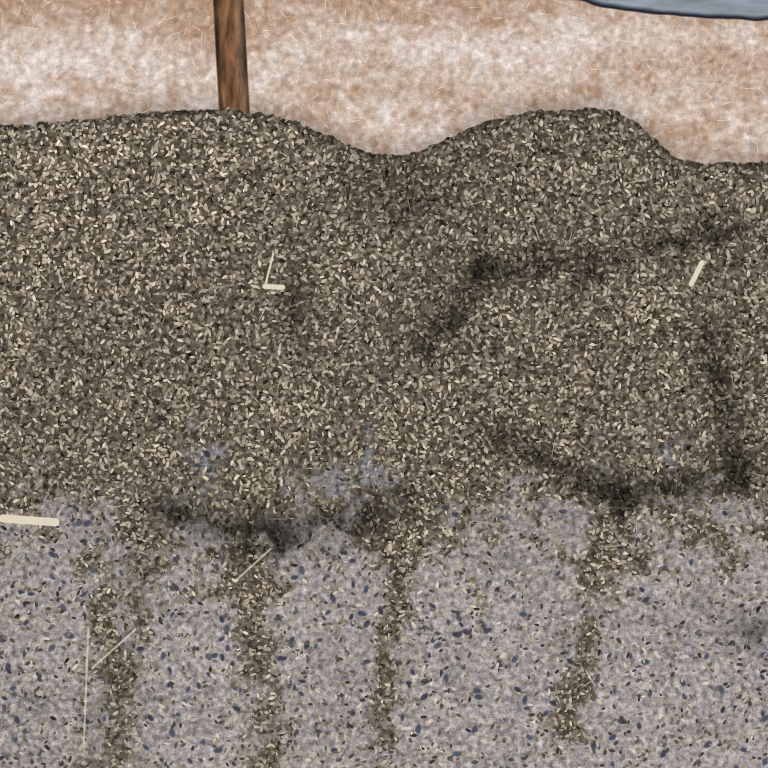
Write a three.js fragment shader that draws this texture.

```glsl
varying vec2 vUv;

const vec3 SOIL = vec3(.34, .305, .26);
const vec3 CHAFF_DARK = vec3(.27, .24, .2);
const vec3 CHAFF_PALE = vec3(.87, .82, .73);
const vec3 STRAW = vec3(.88, .84, .75);
const vec3 STONE = vec3(.62, .59, .585);
const vec3 SLATE = vec3(.21, .23, .29);
const vec3 WALL_TAN = vec3(.7, .58, .49);
const vec3 WALL_LIME = vec3(.87, .82, .79);
const vec3 RUST = vec3(.43, .31, .22);
const vec3 TARP = vec3(.55, .58, .62);
const float FINE_GRAIN = 185.;
const float MID_GRAIN = 130.;
const float BIG_GRAIN = 70.;
const float SOFT = .0015;

vec2 hash2(vec2 p) {
  p = vec2(dot(p, vec2(127.1, 311.7)), dot(p, vec2(269.5, 183.3)));
  return fract(sin(p) * 43758.5);
}

float corner(vec2 i, vec2 f, vec2 o) { return dot(hash2(i + o) - .5, f - o); }

float gradientNoise(vec2 p) {
  vec2 i = floor(p), f = fract(p), u = f * f * (3. - 2. * f), e = vec2(1, 0);
  return 2. * mix(mix(corner(i, f, e.yy), corner(i, f, e), u.x),
    mix(corner(i, f, e.yx), corner(i, f, e.xx), u.x), u.y);
}

float fbm(vec2 p) {
  float sum = 0., amp = .6;
  for (int k = 0; k < 4; k++) {
    sum += amp * gradientNoise(p);
    p = p * 2.1 + 7.3;
    amp *= .55;
  }
  return sum;
}

// Scattered ellipses: x is the mask, y a random tone
vec2 flakes(vec2 p, vec2 size, float density, float seed) {
  vec2 best = vec2(0);
  for (int k = 0; k < 9; k++) {
    vec2 id = floor(p) + vec2(mod(float(k), 3.), floor(float(k) / 3.)) - 1.;
    vec2 pos = hash2(id + seed), rnd = hash2(id + seed + 41.7);
    vec2 q = p - id - pos, dir = vec2(cos(rnd.x * 6.283), sin(rnd.x * 6.283));
    q = vec2(dot(q, dir), dot(q, vec2(-dir.y, dir.x))) / (size * (.6 + .5 * rnd.y));
    float m = (1. - smoothstep(.5, 1.2, length(q))) * step(fract(pos.x * 7. + rnd.y * 5.), density);
    if (m > best.x) best = vec2(m, fract(rnd.y * 13. + pos.y));
  }
  return best;
}

float segment(vec2 p, vec4 s) {
  vec2 d = s.zw - s.xy, q = p - s.xy;
  return length(q - d * clamp(dot(q, d) / dot(d, d), 0., 1.));
}

float groove(vec2 p, vec4 ends, float width) {
  float d = segment(p, ends) / width;
  return exp(-d * d);
}

float spot(vec2 p, vec4 s) {
  vec2 q = (p - s.xy) / s.zw;
  return exp(-dot(q, q));
}

float stalk(vec2 p, vec4 ends, float width) {
  return 1. - smoothstep(width - SOFT * .5, width + SOFT, segment(p, ends));
}

float wallEdge(float x) {
  float dip = (x - .51) / .11;
  return .838 + .02 * smoothstep(0., .28, x) - .06 * exp(-dip * dip)
    - .07 * smoothstep(.79, .905, x) + .006 * gradientNoise(vec2(x * 45., 2));
}

vec3 wall(vec2 p, float edge) {
  float chips = fbm(p * 55.), low = p.y - edge;
  float lime = .5 + 1.1 * fbm(p * vec2(9, 14)) + 1.3 * chips - .4 * smoothstep(.94, 1., p.y);
  lime += .4 * spot(p, vec4(.63, .93, .13, .05)) + .3 * spot(p, vec4(.1, .92, .16, .025));
  vec3 col = mix(WALL_TAN, WALL_LIME, clamp(lime, 0., 1.));
  col = mix(col, WALL_LIME * 1.06, flakes(p * 70., vec2(.7, .07), .5, 3.).x * .5);
  float stain = spot(p, vec4(.92, .92, .04, .025)) + spot(p, vec4(.83, .915, .025, .03));
  col = mix(col, RUST * 1.4, stain * smoothstep(0., .25, chips) * .8);
  col *= (1. + .4 * fbm(p * 120.)) * (.86 + .14 * smoothstep(0., .035, low));
  // Rusted upright
  float across = p.x - .305 + (p.y - .86) * .055;
  vec3 post = RUST * (1. + 1.3 * fbm(p * vec2(90, 20))) + .12 * smoothstep(0., .018, across);
  post *= .6 + .4 * smoothstep(0., .006, abs(abs(across) - .018));
  col = mix(col, post, 1. - smoothstep(.02 - SOFT, .02 + SOFT, abs(across)));
  // Tarp hem in the upper corner
  float hem = p.y - .974 - .4 * (1. - p.x) * (1. - p.x) + .004 * gradientNoise(p * 35.);
  vec3 cloth = TARP * (1. + .4 * fbm(p * vec2(15, 70)));
  cloth = mix(SLATE * .6, cloth, smoothstep(.001, .008, hem));
  return mix(col, cloth, smoothstep(-SOFT, SOFT, hem) * step(.7, p.x));
}

vec3 ground(vec2 p, float edge) {
  float broad = fbm(p * 8.), rough = fbm(p * 28.), grit = fbm(p * 140.);
  vec2 w = p + .05 * vec2(broad, rough);
  // Chaff depth: thick above, along joints below, worn in places
  float cover = smoothstep(.2, .43, p.y + .15 * broad + .1 * rough);
  float joints = groove(w, vec4(.13, 0, .18, .3), .04) + groove(w, vec4(.35, 0, .33, .3), .03)
    + groove(w, vec4(.49, .02, .53, .3), .026) + groove(w, vec4(.74, .05, .79, .3), .024);
  float worn = spot(w, vec4(.27, .4, .06, .075)) + spot(w, vec4(.46, .4, .07, .04))
    + spot(w, vec4(.79, .415, .045, .04)) + spot(w, vec4(.88, .44, .035, .07));
  cover = clamp(cover + .65 * joints - .45 * worn + 1.1 * rough + .3 * broad + .08, .2, 1.);
  // Hollows and raked ridges
  float shade = groove(w, vec4(.55, .55, .63, .65), .023) + groove(w, vec4(.63, .65, .79, .66), .017)
    + groove(w, vec4(.84, .68, .95, .705), .016) + groove(w, vec4(.66, .43, .8, .355), .023)
    + groove(w, vec4(.8, .355, .95, .38), .021) + groove(w, vec4(.96, .39, .93, .56), .024)
    + groove(w, vec4(.21, .34, .34, .3), .026) + groove(w, vec4(.34, .3, .52, .34), .024);
  shade = .65 * shade + .4 * spot(w, vec4(.51, .75, .08, .04)) + .4 * spot(w, vec4(.38, .61, .025, .05))
    + .6 * spot(w, vec4(.98, .18, .03, .025)) + .5 * (1. - smoothstep(0., .015, edge - p.y));
  shade = clamp(shade * (1. + 1.5 * rough), 0., 1.);
  // Stone with dark aggregate
  vec3 col = mix(STONE, TARP * .75, .6 * min(worn, 1.)) * (1. + .2 * broad + .3 * rough + .9 * grit);
  vec2 f = flakes(p * 62., vec2(.42, .24), .36 + .5 * broad - .25 * p.x, 9.);
  col = mix(col, SLATE * (.8 + .6 * f.y), f.x * .85);
  // Layered chaff, fine to coarse
  col = mix(col, SOIL * (1. + 2. * grit), smoothstep(.3, .85, cover));
  float bright = 1. + .2 * broad + .12 * smoothstep(.5, .8, p.y) * (1. - smoothstep(.1, .6, p.x));
  f = flakes(p * FINE_GRAIN, vec2(.75, .45), cover * .95, 17.);
  col = mix(col, mix(CHAFF_DARK, CHAFF_PALE, f.y * .8) * bright, f.x);
  f = flakes(p * MID_GRAIN, vec2(.65, .3), cover * (.6 - .3 * shade), 29.);
  col = mix(col, mix(CHAFF_DARK * .7, CHAFF_PALE, f.y) * bright, f.x);
  f = flakes(p * BIG_GRAIN, vec2(.38, .18), .05 + .1 * cover, 53.);
  col = mix(col, CHAFF_PALE * (.7 + .3 * f.y), f.x * .85);
  f = flakes(p * 30., vec2(.5, .04), .14, 71.);
  col = mix(col, STRAW * (.65 + .35 * f.y), f.x * .6);
  col *= 1. - .55 * shade;
  // Longer stalks
  float stems = max(stalk(p, vec4(.004, .325, .072, .32), .005), stalk(p, vec4(.345, .627, .368, .626), .003));
  stems = max(stems, stalk(p, vec4(.9, .63, .914, .658), .003));
  stems = max(stems, stalk(p, vec4(.345, .627, .356, .67), .001));
  stems = max(stems, .7 * stalk(p, vec4(.115, .18, .109, .03), .001));
  stems = max(stems, .7 * stalk(p, vec4(.12, .13, .176, .18), .001));
  stems = max(stems, .7 * stalk(p, vec4(.308, .245, .352, .285), .001));
  return mix(col, STRAW, stems);
}

void main() {
  float edge = wallEdge(vUv.x);
  float rise = vUv.y - edge + .004 * gradientNoise(vUv * 140.);
  vec3 col = mix(ground(vUv, edge), wall(vUv, edge), smoothstep(-SOFT, SOFT, rise));
  gl_FragColor = vec4(col, 1);
}
```
